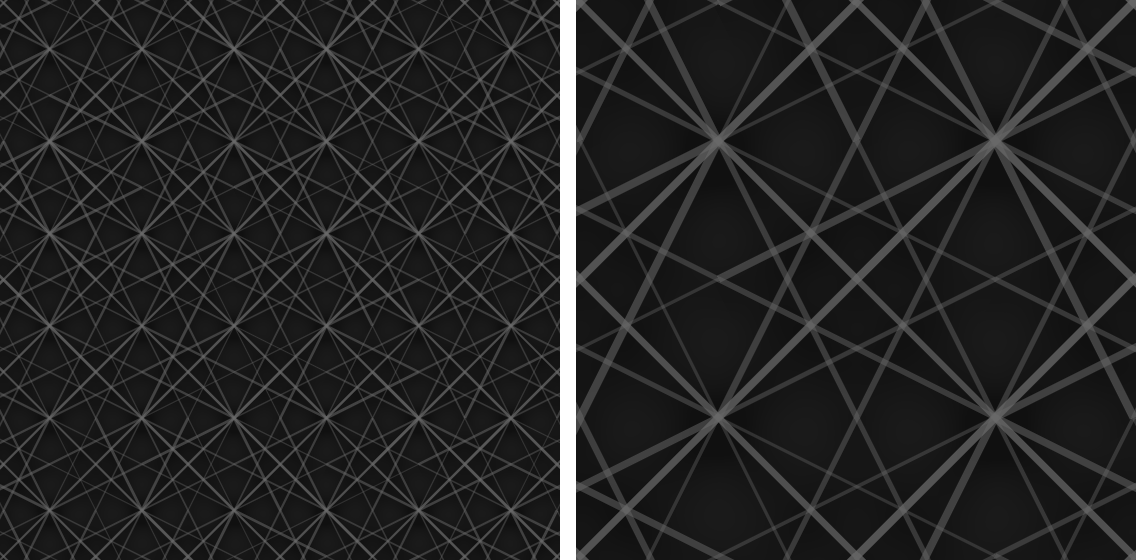
Left: the whole. Right: its middle third, enlarged.
A three.js fragment shader for this pattern:

```glsl
varying vec2 vUv;

// Layout, in repeats across the canvas; lengths below are in cells
const float REPEATS = 6.07;
const vec2 FIRST_NODE = vec2(0.538, 0.538);

// Strands
const float THIN_HALF_WIDTH = 0.0055;
const float THICK_HALF_WIDTH = 0.0155;
const float DIAGONAL_HALF_WIDTH = 0.0145;
const float THIN_OPACITY = 0.36;
const float THICK_OPACITY = 0.56;
const float DIAGONAL_OPACITY = 0.80;

// Shadows
const vec2 SHADOW_SHIFT = vec2(0.0, 0.045);
const float SHADOW_BLUR = 0.10;
const float SHADOW_STRENGTH = 0.34;

// Colours
const vec3 GROUND = vec3(0.106);
const vec3 SHADE = vec3(0.062);
const vec3 STRAND = vec3(0.41);

const int FAMILIES = 6;
const float FIRST_DIAGONAL = 4.0;

float hash(vec3 p) {
  p = fract(p * vec3(0.1031, 0.1030, 0.0973));
  p += dot(p, p.yzx + 33.33);
  return fract((p.x + p.y) * p.z);
}

// Normals of the steep, shallow and diagonal families, mirrored in pairs
vec2 familyNormal(float family) {
  float side = mod(family, 2.0) * 2.0 - 1.0;
  if (family < 2.0) return vec2(2.0, side);
  if (family < FIRST_DIAGONAL) return vec2(1.0, 2.0 * side);
  return vec2(1.0, side);
}

// Distance to the nearest strand of a family, and the weight of that ray
vec2 strand(vec2 p, float family) {
  vec2 normal = familyNormal(family);
  float level = dot(normal, p);
  float index = floor(level + 0.5);
  float offset = level - index;
  vec2 foot = p - normal * offset / dot(normal, normal);

  // Each ray runs from a node halfway to the next node on its line
  float along = abs(normal.y) > abs(normal.x) ? foot.y : foot.x;
  float ray = floor(along * 2.0);
  float weight = hash(vec3(index, ray, family * 7.0) + 61.7);
  return vec2(abs(offset) / length(normal), weight);
}

float shadowAmount(vec2 p) {
  float amount = 0.0;
  for (int i = 0; i < FAMILIES; i++) {
    vec2 s = strand(p, float(i));
    float reach = s.x / SHADOW_BLUR;
    float weight = float(i) < FIRST_DIAGONAL ? mix(0.5, 1.0, s.y) : 1.0;
    amount += SHADOW_STRENGTH * weight * exp(-reach * reach);
  }
  return min(amount, 1.0);
}

void main() {
  vec2 p = vUv * REPEATS - FIRST_NODE;
  float pixel = max(fwidth(p.x), 0.0001);

  vec3 color = mix(GROUND, SHADE, shadowAmount(p + SHADOW_SHIFT));

  // Translucent strands, diagonals on top
  for (int i = 0; i < FAMILIES; i++) {
    float family = float(i);
    vec2 s = strand(p, family);
    float halfWidth = mix(THIN_HALF_WIDTH, THICK_HALF_WIDTH, s.y);
    float opacity = mix(THIN_OPACITY, THICK_OPACITY, s.y);
    if (family >= FIRST_DIAGONAL) {
      halfWidth = DIAGONAL_HALF_WIDTH * mix(0.7, 1.1, s.y);
      opacity = DIAGONAL_OPACITY * mix(0.8, 1.0, s.y);
    }
    float coverage = clamp((halfWidth - s.x) / pixel + 0.5, 0.0, 1.0);
    color = mix(color, STRAND, coverage * opacity);
  }

  gl_FragColor = vec4(color, 1.0);
}
```
